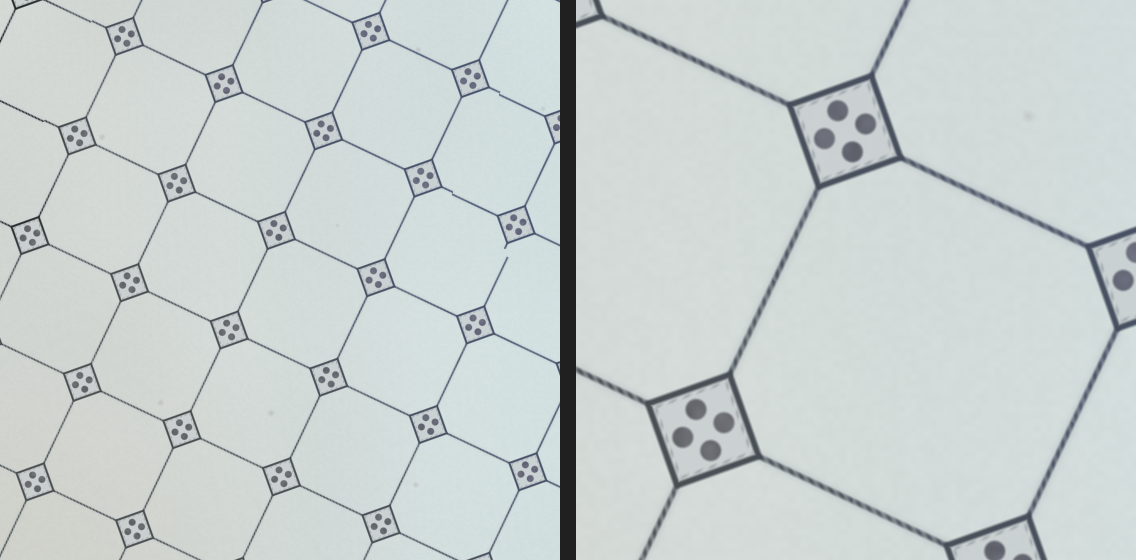
Left: the whole. Right: its middle third, enlarged.
A Shadertoy shader for this pattern:

```glsl
// Worn pale octagon tiles on a tilted grid, with small dotted diamonds at the joints.

const float TILT = 0.443;          // clockwise tilt of the grid, radians
const float CELL = 0.1968;         // grid spacing in canvas heights
const vec2 ORIGIN = vec2(0.4935, 0.5885);
const float INSET_HALF = 0.0258;   // half side of the small square
const float LINE_HALF = 0.0015;
const float FRAME_HALF = 0.0018;
const float DOT_ORBIT = 0.0130;
const float DOT_RADIUS = 0.0062;

float hash(vec2 p) {
    return fract(sin(dot(p, vec2(127.1, 311.7))) * 43758.5453);
}

float valueNoise(vec2 p) {
    vec2 i = floor(p);
    vec2 f = fract(p);
    f = f * f * (3.0 - 2.0 * f);
    float low = mix(hash(i), hash(i + vec2(1.0, 0.0)), f.x);
    float high = mix(hash(i + vec2(0.0, 1.0)), hash(i + vec2(1.0)), f.x);
    return mix(low, high, f.y);
}

vec2 rotate(vec2 p, float angle) {
    float c = cos(angle);
    float s = sin(angle);
    return vec2(c * p.x - s * p.y, s * p.x + c * p.y);
}

float cover(float dist, float soft) {
    return 1.0 - smoothstep(-soft, soft, dist);
}

// Nearest of four dots lying on the axes of the square
float dotsDistance(vec2 p) {
    vec2 a = abs(p);
    vec2 folded = vec2(max(a.x, a.y), min(a.x, a.y));
    return length(folded - vec2(DOT_ORBIT, 0.0)) - DOT_RADIUS;
}

// Misaligned patches at the upper right and left edges
vec2 slipPatches(vec2 grid) {
    float rightPatch = step(1.3, grid.x) * step(0.71, grid.y);
    float leftPatch = step(grid.x, -2.33) * step(-0.5, grid.y);
    return grid + rightPatch * vec2(0.057, 0.02) + leftPatch * vec2(0.0, 0.012);
}

// Short gap where the right patch meets the tile below it
float seamGap(vec2 grid) {
    return step(1.3, grid.x) * (1.0 - smoothstep(0.02, 0.035, abs(grid.y - 0.71)));
}

// Uneven light: warm at lower left, cool at right
vec3 glazeColor(vec2 uv) {
    vec3 color = mix(vec3(0.825, 0.845, 0.832), vec3(0.825, 0.875, 0.877), smoothstep(0.1, 1.0, uv.x));
    float warmth = smoothstep(0.6, 0.0, uv.y) * smoothstep(0.9, 0.0, uv.x);
    color -= warmth * vec3(0.005, 0.018, 0.030);
    color += 0.018 * (valueNoise(uv * 5.0) - 0.5);
    return color + 0.014 * (valueNoise(uv * 260.0) - 0.5);
}

// Sparse small stains, at most one in each scatter cell
float stains(vec2 uv, float soft) {
    vec2 scatter = uv * 9.0;
    vec2 id = floor(scatter);
    vec2 center = 0.2 + 0.6 * vec2(hash(id + 3.1), hash(id + 8.7));
    float radius = mix(0.002, 0.005, hash(id + 5.3));
    float dist = length(fract(scatter) - center) / 9.0 - radius;
    return step(0.88, hash(id)) * cover(dist, soft + 0.002);
}

void mainImage(out vec4 fragColor, in vec2 fragCoord) {
    vec2 uv = fragCoord / iResolution.y;
    float soft = max(0.8 / iResolution.y, 0.0012);

    // Grid position and offset from the nearest joint
    vec2 flatGrid = rotate(uv - ORIGIN, TILT) / CELL;
    vec2 grid = slipPatches(flatGrid);
    vec2 local = (grid - round(grid)) * CELL;
    vec2 inset = rotate(local, 0.7853982);
    float insetDist = max(abs(inset.x), abs(inset.y)) - INSET_HALF;
    float lineDist = min(abs(local.x), abs(local.y));

    // Ink runs from grey at lower left to blue at upper right, black at the left edge
    float blueness = smoothstep(0.45, 1.3, uv.x + 0.6 * uv.y);
    vec3 ink = mix(vec3(0.29, 0.31, 0.32), vec3(0.28, 0.33, 0.45), blueness);
    float dark = smoothstep(0.14, 0.04, uv.x) * smoothstep(0.5, 0.62, uv.y);
    ink = mix(ink, vec3(0.12, 0.14, 0.15), dark);

    vec3 color = glazeColor(uv);
    color = mix(color, vec3(0.63, 0.61, 0.59), 0.3 * stains(uv, soft));

    // Thin joints with a soft edge and a twisted, worn tone
    float outside = smoothstep(-soft, soft, insetDist) * (1.0 - seamGap(flatGrid));
    float twist = 0.5 + 0.5 * sin((local.x + local.y) * 950.0);
    float wear = mix(0.4, 0.12, blueness) * twist + 0.16 * valueNoise(uv * 45.0);
    float halo = exp(-pow(lineDist / 0.0032, 2.0));
    color = mix(color, vec3(0.69, 0.72, 0.74), 0.5 * halo * outside);
    color = mix(color, ink, cover(lineDist - LINE_HALF, soft) * outside * (1.0 - wear));

    // Small square: pale field, four dots, beaded frame
    color = mix(color, vec3(0.78, 0.80, 0.81), 0.7 * cover(insetDist, soft));
    vec3 dotColor = mix(vec3(0.40, 0.41, 0.42), vec3(0.40, 0.41, 0.49), blueness);
    dotColor += 0.08 * (valueNoise(uv * 150.0) - 0.5);
    color = mix(color, dotColor, cover(dotsDistance(inset), soft));
    float beads = 0.5 + 0.5 * sin((inset.x + inset.y) * 700.0);
    float innerRim = cover(abs(insetDist + 0.0035) - 0.0008, soft);
    color = mix(color, ink, 0.3 * beads * innerRim);
    color = mix(color, ink * 0.9, 0.95 * cover(abs(insetDist) - FRAME_HALF, soft));

    fragColor = vec4(color, 1.0);
}
```
